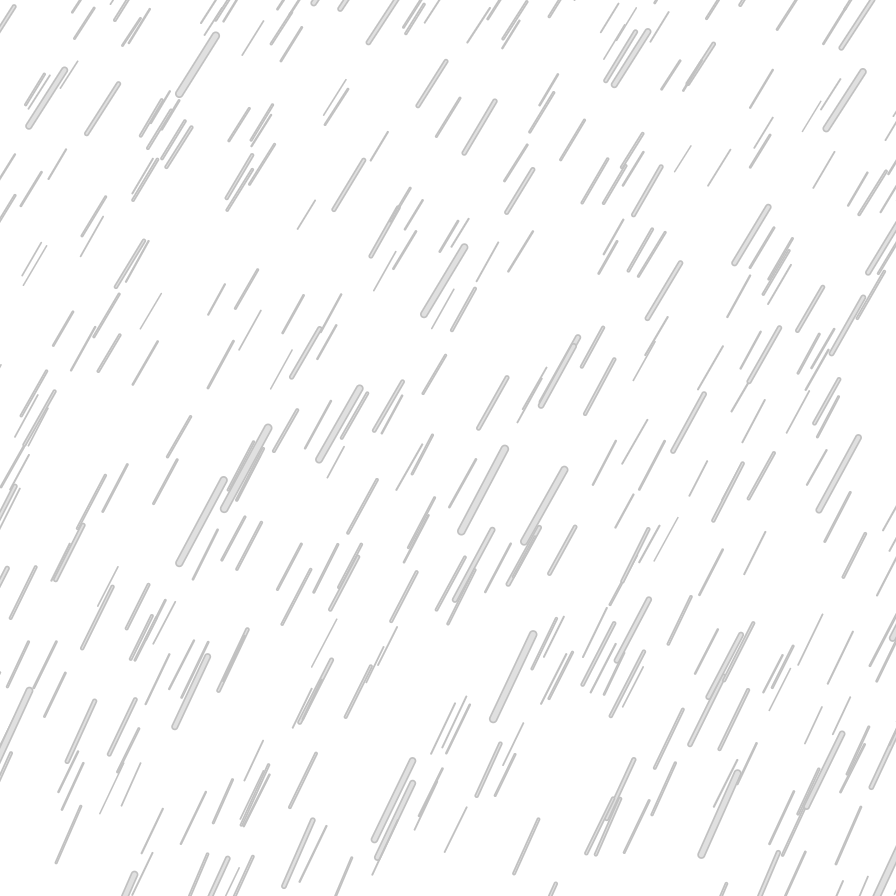
A Shadertoy shader for this pattern:

```glsl
// Slanted rain: scattered grey, softly rimmed round-ended strokes on white.

const float CELLS       = 8.0;     // grid cells along the canvas height
const int   PER_CELL    = 7;       // stroke slots in each cell
const float PRESENCE    = 0.75;    // share of slots that hold a stroke
const float RADIUS_MIN  = 0.0008;  // half width of the thinnest stroke
const float RADIUS_SPAN = 0.0016;  // even spread of common half widths
const float RADIUS_WIDE = 0.0026;  // extra half width of rare strokes
const float WIDE_POWER  = 9.0;     // higher makes wide strokes rarer
const float LENGTH_MIN  = 0.034;
const float LENGTH_SPAN = 0.018;   // random extra length
const float LENGTH_GAIN = 0.012;   // extra length with common width
const float LENGTH_WIDE = 0.035;   // extra length of rare strokes
const float RIM_WIDTH   = 0.0012;  // solid part of the rim
const float RIM_FADE    = 0.0026;  // depth at which the core colour is full
const float LEAN_BOTTOM = 0.45;    // sideways run per unit of height
const float LEAN_TOP    = 0.64;
const float LEAN_JITTER = 0.03;

const vec3 PAPER = vec3(1.0);
const vec3 RIM   = vec3(0.755);
const vec3 CORE  = vec3(0.88);

// Four random values from a cell and a slot number.
vec4 hash4(vec3 key) {
    vec4 p = fract(key.xyzx * vec4(0.1031, 0.1030, 0.0973, 0.1099));
    p += dot(p, p.wzxy + 33.33);
    return fract((p.xxyz + p.yzzw) * p.zywx);
}

// Signed distance to a capsule centred at the origin.
float capsule(vec2 p, vec2 halfAxis, float radius) {
    float t = clamp(dot(p, halfAxis) / dot(halfAxis, halfAxis), -1.0, 1.0);
    return length(p - halfAxis * t) - radius;
}

// Paints one random stroke of a cell over the given colour.
vec3 paintStroke(vec3 color, vec2 uv, vec2 cell, float slot, float pixel) {
    vec4 place = hash4(vec3(cell + 17.0, slot + 3.0));
    vec4 shape = hash4(vec3(cell + 71.0, slot + 41.0));
    if (place.z > PRESENCE) return color;

    vec2 center = (cell + place.xy) / CELLS;

    // Most strokes are thin; wide ones are rare and longer.
    float size = shape.x;
    float wide = pow(size, WIDE_POWER);
    float radius = RADIUS_MIN + RADIUS_SPAN * size + RADIUS_WIDE * wide;
    float len = LENGTH_MIN + LENGTH_SPAN * shape.y
              + LENGTH_GAIN * size + LENGTH_WIDE * wide;
    len *= mix(1.3, 0.85, center.y);

    float lean = mix(LEAN_BOTTOM, LEAN_TOP, center.y);
    lean += LEAN_JITTER * (2.0 * shape.z - 1.0);
    vec2 halfAxis = normalize(vec2(lean, 1.0)) * len * 0.5;

    // Dark rim fading to a light core, then a one-pixel soft edge.
    float dist = capsule(uv - center, halfAxis, radius);
    vec3 ink = mix(RIM, CORE, smoothstep(RIM_WIDTH, RIM_FADE, -dist));
    return mix(color, ink, clamp(0.5 - dist / pixel, 0.0, 1.0));
}

void mainImage(out vec4 fragColor, in vec2 fragCoord) {
    float pixel = 1.0 / iResolution.y;
    vec2 uv = fragCoord * pixel;
    vec2 home = floor(uv * CELLS);

    // Strokes may reach into neighbouring cells.
    vec3 color = PAPER;
    for (int y = -1; y <= 1; y++) {
        for (int x = -1; x <= 1; x++) {
            vec2 cell = home + vec2(x, y);
            for (int slot = 0; slot < PER_CELL; slot++) {
                color = paintStroke(color, uv, cell, float(slot), pixel);
            }
        }
    }
    fragColor = vec4(color, 1.0);
}
```
